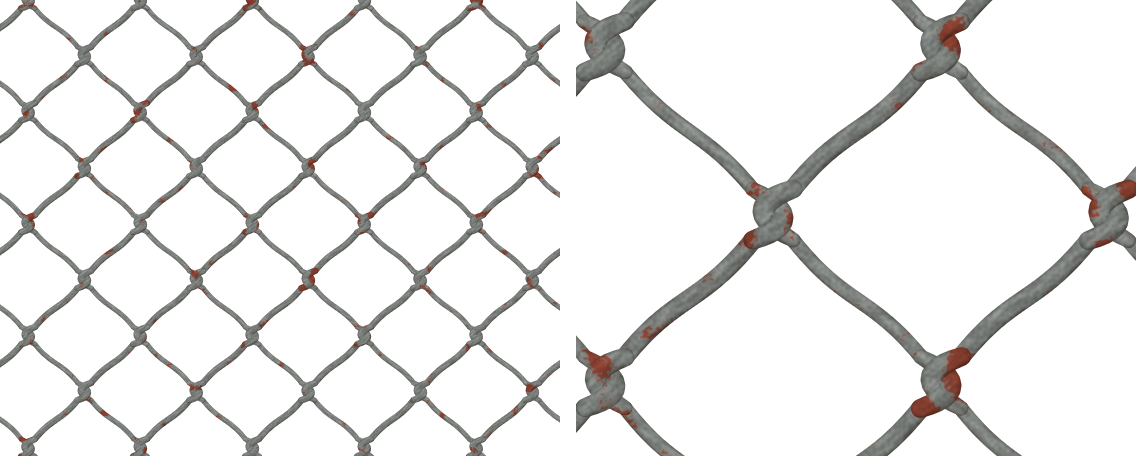
Left, the full canvas; right, a detail of the centre.
This pattern is drawn by a Shadertoy shader. Its source:

```glsl
const float REPEATS = 5.0;                  // meshes across the canvas
const vec2 FIRST_KNOT = vec2(0.252, 0.075);  // in mesh units
const float BEND = 0.024;                   // S-curve of the wires
const float FRONT_RADIUS = 0.028;
const float BACK_RADIUS = 0.022;
const float HOOK_SWELL = 0.008;
const float HOOK_REACH = 0.137;             // |x| + |y| where wires become hooks
const vec2 HOOK_START = vec2(0.060, 0.076);
const vec2 HOOK_PULL = vec2(-0.115, 0.018);
const vec2 HOOK_END = vec2(0.060, -0.076);
const int HOOK_STEPS = 12;
const vec2 LIGHT_DIR = vec2(-0.35, 0.94);
const vec3 BACKGROUND = vec3(1.0);
const vec3 SHADOW = vec3(0.25, 0.24, 0.21);
const vec3 ZINC = vec3(0.44, 0.455, 0.44);
const vec3 GLINT = vec3(0.66, 0.68, 0.66);
const vec3 RUST = vec3(0.53, 0.20, 0.13);
const float PI = 3.14159265;

// offset: position relative to the axis, in radii; depth: 0 front to 1 back
struct Strand { vec2 offset; float radius; float depth; };

float hash(vec2 p) {
    vec3 h = fract(vec3(p.xyx) * 0.1031);
    h += dot(h, h.yzx + 33.33);
    return fract((h.x + h.y) * h.z);
}

float cornerSlope(vec2 corner, vec2 delta) {
    float angle = 2.0 * PI * hash(corner + 71.0);
    return dot(vec2(cos(angle), sin(angle)), delta);
}

float gradientNoise(vec2 p) {
    vec2 i = floor(p), f = fract(p), e = vec2(1.0, 0.0);
    vec2 w = f * f * f * (f * (f * 6.0 - 15.0) + 10.0);
    float low = mix(cornerSlope(i, f), cornerSlope(i + e, f - e), w.x);
    float high = mix(cornerSlope(i + e.yx, f - e.yx), cornerSlope(i + 1.0, f - 1.0), w.x);
    return mix(low, high, w.y);
}

// Four S-shaped wires leaving a knot
Strand wireStrand(vec2 q) {
    vec2 a = abs(q);
    vec2 side = vec2(q.x < 0.0 ? -1.0 : 1.0, q.y < 0.0 ? -1.0 : 1.0);
    float height = a.x + BEND * sin(4.0 * PI * a.x);
    float slope = 1.0 + 4.0 * PI * BEND * cos(4.0 * PI * a.x);
    vec2 normal = normalize(vec2(-slope, 1.0));
    float depth = side.x * side.y > 0.0 ? 0.0 : 1.0;
    float radius = mix(FRONT_RADIUS, BACK_RADIUS, depth);
    return Strand(side * normal * (a.y - height) * normal.y / radius, radius, depth);
}

vec2 hookPoint(float t) {
    return mix(mix(HOOK_START, HOOK_PULL, t), mix(HOOK_PULL, HOOK_END, t), t);
}

// Curled bend running from the front wire to the back wire
Strand hookStrand(vec2 q) {
    vec2 nearest = vec2(9.0);
    float depth = 0.0;
    vec2 a = HOOK_START;
    for (int i = 1; i <= HOOK_STEPS; i++) {
        vec2 b = hookPoint(float(i) / float(HOOK_STEPS));
        float h = clamp(dot(q - a, b - a) / dot(b - a, b - a), 0.0, 1.0);
        vec2 away = q - mix(a, b, h);
        if (dot(away, away) < dot(nearest, nearest)) {
            nearest = away;
            depth = (float(i - 1) + h) / float(HOOK_STEPS);
        }
        a = b;
    }
    float radius = mix(FRONT_RADIUS, BACK_RADIUS, depth) + HOOK_SWELL * 4.0 * depth * (1.0 - depth);
    return Strand(nearest / radius, radius, depth);
}

float coverage(Strand s, float pixel) {
    return clamp(0.5 + (1.0 - length(s.offset)) * s.radius / pixel, 0.0, 1.0);
}

// Galvanised metal with streaks, round shading and rust
vec3 metal(Strand s, vec2 p, float rustBias) {
    vec2 along = normalize(vec2(1.0, s.depth < 0.7 ? 0.8 : -0.8));
    vec2 grain = vec2(dot(p, along), dot(p, vec2(-along.y, along.x)));
    float streak = gradientNoise(grain * vec2(14.0, 62.0));
    float speckle = gradientNoise(p * 75.0 + 19.0);
    float edge = min(dot(s.offset, s.offset), 1.0);
    float tone = 0.16 + 0.34 * dot(s.offset, LIGHT_DIR) + 0.55 * streak + 0.35 * speckle
               + 0.12 * s.depth - 0.75 * edge * edge;
    vec3 color = mix(ZINC, GLINT, clamp(tone, 0.0, 1.0));
    color = mix(color, SHADOW, clamp(-tone, 0.0, 1.0));
    float patches = gradientNoise(p * 9.0 + 5.0) + 0.25 * speckle + rustBias;
    float rust = smoothstep(0.33, 0.52, patches);
    return mix(color, RUST * (0.9 + 0.35 * tone), 0.85 * rust);
}

void mainImage(out vec4 fragColor, in vec2 fragCoord) {
    float pixel = REPEATS / iResolution.x;
    vec2 p = fragCoord * pixel;
    vec2 mesh = p - FIRST_KNOT + 0.004 * gradientNoise(p * 2.3);
    vec3 color = BACKGROUND;

    // Straight runs, trimmed where the hooks take over
    vec2 q = mesh - round(mesh);
    Strand wire = wireStrand(q);
    float run = 0.5 - HOOK_REACH - abs(abs(q.x) + abs(q.y) - 0.5);
    float wireCover = coverage(wire, pixel) * clamp(0.5 + run / pixel, 0.0, 1.0);
    color = mix(color, metal(wire, p, 0.0), wireCover);

    // Two interlocked hooks on each knot of both staggered lattices
    for (int k = 0; k < 2; k++) {
        vec2 shifted = mesh - 0.5 * float(k);
        vec2 cell = round(shifted);
        vec2 local = shifted - cell;
        float wear = hash(cell + 20.0 + 37.0 * float(k));
        float rustBias = 0.04 + 0.42 * wear * wear * wear;
        Strand front = hookStrand(local);
        Strand back = hookStrand(-local);
        back.offset = -back.offset;
        if (front.depth > back.depth) {
            Strand swap = front;
            front = back;
            back = swap;
        }
        color = mix(color, metal(back, p, rustBias), coverage(back, pixel));
        color = mix(color, metal(front, p, rustBias), coverage(front, pixel));
    }
    fragColor = vec4(color, 1.0);
}
```
